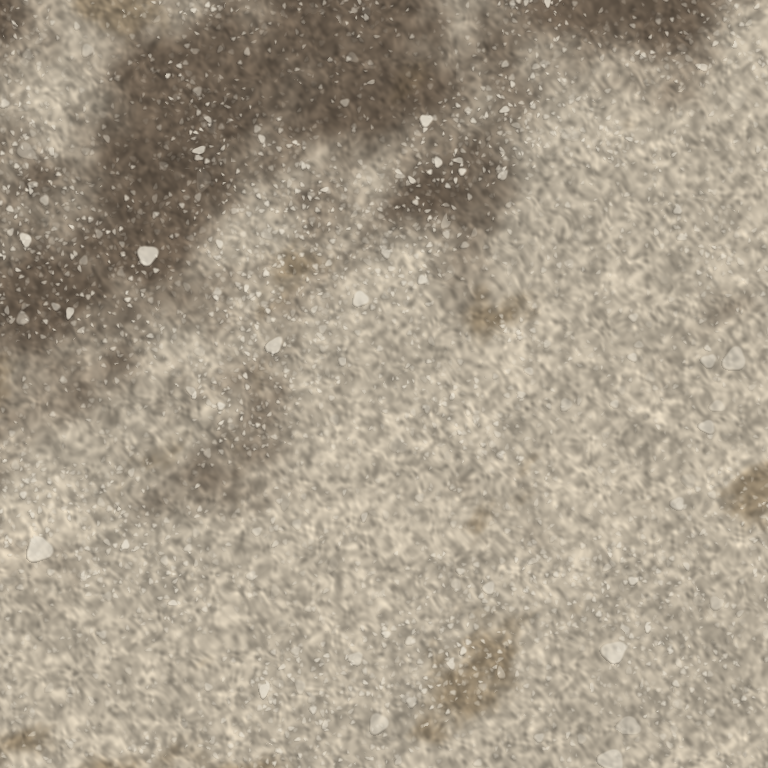
This texture is drawn by a WebGL 2 fragment shader. Its source:

```glsl
#version 300 es
precision highp float;
// Weathered gravelly ground: pale dust swept in diagonal streaks over dark soil.
// Streaked fractal noise sets the soil tone; jittered cell layers of soft, rounded
// grains in four sizes are scattered on top, gathered into clusters.

#define SOIL_DARK vec3(0.385, 0.335, 0.282)
#define DUST_PALE vec3(0.718, 0.676, 0.604)
#define GRAIN_PALE vec3(0.890, 0.860, 0.800)
#define STAIN_BROWN vec3(0.470, 0.400, 0.300)
#define STREAK_DIR vec2(0.800, 0.600)
#define FINE_CELLS 118.0
#define EDGE_SOFT 0.0021
#define SPECKLE 0.56
#define SHADOW 0.26

uniform vec2 u_resolution;
out vec4 fragColor;

float hash(vec2 p) {
  return fract(sin(dot(p, vec2(127.1, 311.7))) * 43758.5453);
}

float noise(vec2 p) {
  vec2 i = floor(p), f = fract(p);
  f = f * f * (3.0 - 2.0 * f);
  return mix(mix(hash(i), hash(i + vec2(1, 0)), f.x),
             mix(hash(i + vec2(0, 1)), hash(i + vec2(1, 1)), f.x), f.y);
}

float fbm(vec2 p) {
  float sum = 0.0, amp = 0.5;
  for (int i = 0; i < 5; i++) {
    sum += amp * noise(p);
    p = mat2(0.8, 0.6, -0.6, 0.8) * p * 2.03 + 17.3;
    amp *= 0.5;
  }
  return sum / 0.97;
}

mat2 rotation(float a) {
  return mat2(cos(a), sin(a), -sin(a), cos(a));
}

// One layer of scattered grains: x = coverage, y = brightness, z = contact shadow
vec3 grainLayer(vec2 p, float cells, float density, float seed) {
  vec2 g = p * cells, home = floor(g);
  float soft = max(EDGE_SOFT, 0.7 / u_resolution.y);
  vec3 result = vec3(0.0);
  for (int y = -1; y <= 1; y++) {
    for (int x = -1; x <= 1; x++) {
      vec2 id = home + vec2(x, y), key = id + seed;
      if (hash(key) > density) continue;
      vec2 center = id + vec2(hash(key + 31.7), hash(key + 57.1));
      float pick = hash(key + 83.9);
      vec2 offset = g - center;
      vec2 q = rotation(6.283 * hash(key + 11.3)) * offset;
      q.y *= mix(1.0, 1.9, hash(key + 71.9));
      float angle = atan(q.y, q.x + 1e-5);
      float radius = mix(0.22, 0.46, pick * pick);
      radius *= 1.0 + 0.13 * cos(3.0 * angle + 9.0 * pick);
      float d = (length(q) - radius) / cells;
      float cover = 1.0 - smoothstep(-soft, soft, d);
      float tone = hash(key + 97.3);
      if (cover * tone > result.x * result.y) result.xy = vec2(cover, tone);
      // Shade falls mostly on the lower left side
      float side = smoothstep(-0.3, 0.9, dot(offset, vec2(-0.6, -0.8)) / (length(offset) + 0.01));
      result.z = max(result.z, side * (1.0 - smoothstep(0.0, 0.20 / cells + 2.0 * soft, d)));
    }
  }
  return result;
}

void main() {
  vec2 p = gl_FragCoord.xy / u_resolution.y;
  vec2 across = vec2(-STREAK_DIR.y, STREAK_DIR.x);
  vec2 s = vec2(dot(p, STREAK_DIR), dot(p, across));

  // Soil tone: darker toward the upper left, broken up by streaks and patches
  float streaks = fbm(s * vec2(2.6, 8.0) + 3.7);
  float patches = fbm(p * 7.5 + 21.4);
  float field = 0.95 * min(s.y, 0.5) + 0.75 * (streaks - 0.5) + 1.1 * (patches - 0.5);
  float dark = smoothstep(0.02, 0.58, field);
  vec3 color = mix(DUST_PALE, SOIL_DARK, dark * 0.95);
  color *= 1.0 + 0.18 * (fbm(s * vec2(5.0, 20.0) + 40.0) - 0.5);
  color *= 1.0 + 0.20 * (fbm(p * 30.0 + 7.0) - 0.5);

  // Small brown stains
  float stain = smoothstep(0.66, 0.82, fbm(s * vec2(7.0, 10.0) + 63.0));
  color = mix(color, STAIN_BROWN, 0.6 * stain * (1.0 - 0.5 * dark));

  // Fine sand speckle, bent so that it shows no lattice
  vec2 warp = p + 0.008 * vec2(noise(p * 45.0), noise(p * 45.0 + 9.0));
  vec2 turned = rotation(0.9) * warp;
  float sand = 0.5 * noise(warp * 110.0) + 0.5 * noise(turned * vec2(140.0, 200.0) + 5.0);
  color *= 1.0 + SPECKLE * (sand - 0.5);

  // Grains from fine to coarse, denser and brighter inside clusters
  float cluster = smoothstep(0.40, 0.62, fbm(p * 8.5 + 88.0));
  float cells = FINE_CELLS;
  float density = 0.92;
  for (int i = 0; i < 4; i++) {
    float level = float(i);
    vec3 grain = grainLayer(p, cells, density * mix(0.35, 1.0, cluster), 19.0 * level);
    float bright = mix(0.04, 0.92, pow(grain.y, 2.2)) * mix(0.65, 1.0, cluster);
    float depth = mix(0.35, 1.0, max(dark, level / 3.0));
    color *= 1.0 - SHADOW * depth * grain.z * (1.0 - grain.x) * bright;
    vec3 stone = mix(color, GRAIN_PALE * (0.95 + 0.10 * sand), bright);
    color = mix(color, stone, grain.x);
    cells /= 1.65;
    density *= 0.34;
  }

  fragColor = vec4(clamp(color, 0.0, 1.0), 1.0);
}
```
